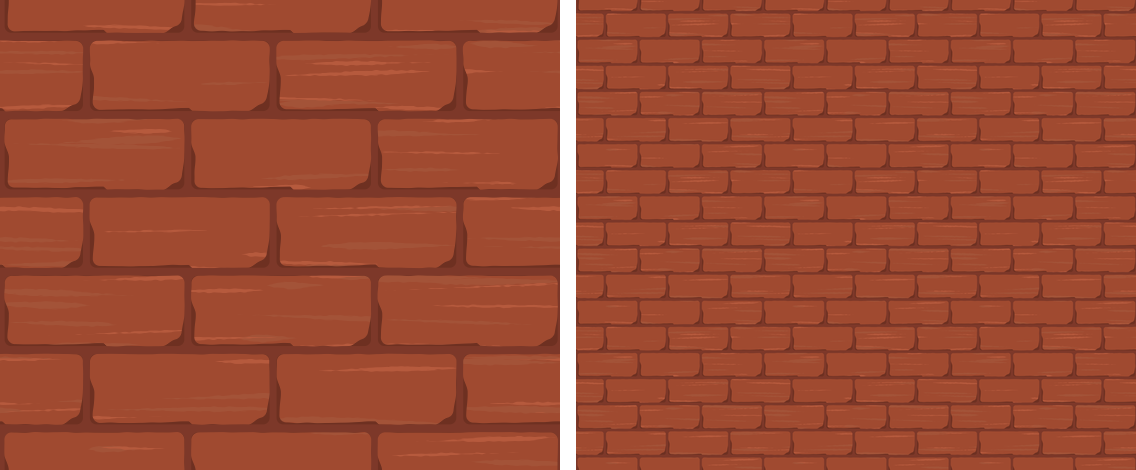
Left: one tile. Right: repeated 3 by 3.
Write a WebGL 1 fragment shader that draws this texture.

```glsl
precision highp float;
// Running-bond brick wall, 3 bricks across and 6 courses down, tiling on all sides.
// Each brick is a rounded box whose chipped face leaves a dark rim at lower left,
// below and at the lower right corner; torn, tapered brush strokes vary per brick.
uniform vec2 u_resolution;

const vec2 PITCH = vec2(256.0, 107.5); // one brick plus its joint; wall is 768 x 645
const vec2 BRICK = vec2(246.5, 96.5);

float hash(vec2 p) {
  vec3 q = fract(vec3(p.xyx) * 0.1031);
  q += dot(q, q.yzx + 33.33);
  return fract((q.x + q.y) * q.z);
}

float noise(vec2 p) {
  vec2 i = floor(p), f = fract(p);
  f = f * f * (3.0 - 2.0 * f);
  return mix(mix(hash(i), hash(i + vec2(1.0, 0.0)), f.x),
             mix(hash(i + vec2(0.0, 1.0)), hash(i + 1.0), f.x), f.y);
}

float roundBox(vec2 p, vec2 lo, vec2 hi, float radius) {
  vec2 d = abs(p - 0.5 * (lo + hi)) - 0.5 * (hi - lo) + radius;
  return length(max(d, 0.0)) + min(max(d.x, d.y), 0.0) - radius;
}

// Brick face with a chipped left side, stepped bottom and worn right corner
float faceDistance(vec2 p, float seed) {
  float left = 6.0 * (1.0 - smoothstep(44.0, 66.0, p.y))
             - 2.0 * (1.0 - smoothstep(12.0, 42.0, p.y));
  float bottom = (2.2 + 1.8 * smoothstep(70.0, 136.0, p.x)) * (1.0 - smoothstep(135.0, 141.0, p.x))
               + 9.0 * smoothstep(217.0, 235.0, p.x);
  float right = 4.5 * (1.0 - smoothstep(10.0, 45.0, p.y));
  float wobble = noise(p / 14.0 + seed) - 0.5;
  return roundBox(p, vec2(left, bottom), BRICK - vec2(right, 0.0), 10.0) + 1.1 * wobble;
}

// Tapered, slightly tilted horizontal stroke with ragged edges
float strokeDistance(vec2 p, vec2 seed, float thickness) {
  vec2 center = BRICK * vec2(hash(seed), smoothstep(0.0, 1.0, hash(seed + 7.3)));
  float halfLength = mix(35.0, 125.0, hash(seed + 13.7));
  float tilt = 0.08 * (hash(seed + 19.1) - 0.5);
  float along = (p.x - center.x) / halfLength;
  float lean = hash(seed + 23.9) < 0.5 ? -1.0 : 1.0;
  float width = thickness * (1.0 - along * along)
              * mix(0.25, 1.0, clamp(0.5 + 0.5 * lean * along, 0.0, 1.0));
  float torn = noise(p / vec2(7.0, 2.5) + seed * 3.0) - 0.4;
  return abs(p.y - center.y - tilt * (p.x - center.x)) - width + 1.9 * torn;
}

void main() {
  vec2 uv = gl_FragCoord.xy / u_resolution;
  float pixel = 768.0 / u_resolution.x;

  // Brick index and position, alternate courses shifted
  vec2 grid = uv * vec2(3.0, 6.0) - vec2(0.0, 0.531);
  grid.x -= mod(floor(grid.y), 2.0) < 0.5 ? 0.463 : 0.006;
  vec2 id = mod(floor(grid), vec2(3.0, 6.0));
  vec2 p = fract(grid) * PITCH - 0.5 * (PITCH - BRICK);
  vec2 brickSeed = id * vec2(17.0, 29.0) + 5.0;

  vec3 mortar = vec3(0.490, 0.220, 0.160);
  vec3 rim = vec3(0.430, 0.190, 0.130);
  vec3 face = vec3(0.628, 0.292, 0.190);

  // Dull, broad strokes first, then bright thin ones
  float vigor = mix(0.45, 1.0, hash(brickSeed + 3.1));
  for (int i = 0; i < 8; i++) {
    float n = float(i);
    vec2 seed = brickSeed + n * vec2(41.3, 11.7);
    bool bright = i > 3;
    float thickness = mix(1.8, 5.5, hash(seed + 31.0)) * (bright ? 1.0 : 1.6);
    float cover = clamp(0.5 - strokeDistance(p, seed, thickness) / pixel, 0.0, 1.0);
    cover *= step(hash(seed + 37.0), vigor);
    vec3 paint = bright ? vec3(0.715, 0.352, 0.240) : vec3(0.640, 0.325, 0.220);
    face = mix(face, paint, cover);
  }

  // Mortar, dark rim, then the face
  float rimCover = clamp(0.5 - roundBox(p, vec2(0.0), BRICK, 9.0) / pixel, 0.0, 1.0);
  float faceCover = clamp(0.5 - faceDistance(p, brickSeed.x + brickSeed.y) / pixel, 0.0, 1.0);
  vec3 color = mix(mortar, rim, rimCover);
  gl_FragColor = vec4(mix(color, face, faceCover), 1.0);
}
```
